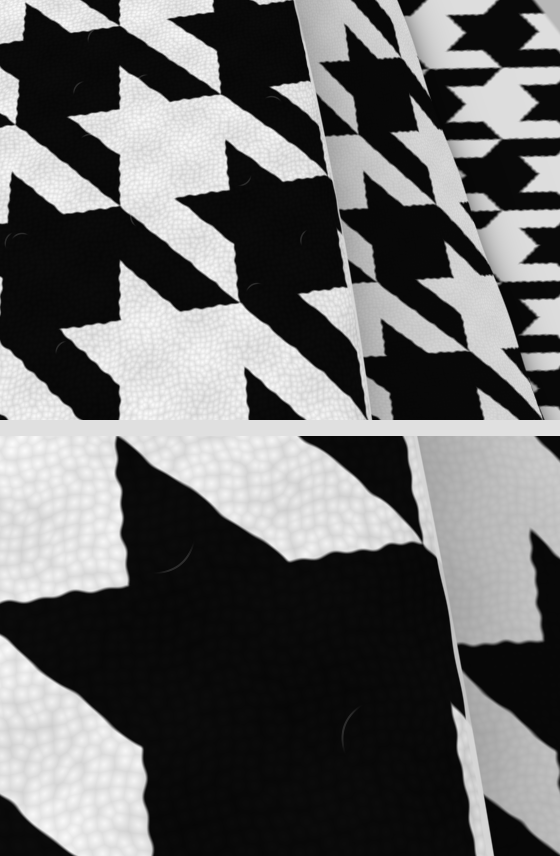
Top: the whole. Bottom: its middle third, enlarged.
A Shadertoy shader for this pattern:

```glsl
// Folded black and white houndstooth cloth: three overlapping drapes with a woven grain.

const vec3 INK = vec3(0.035);
const vec3 CHALK = vec3(0.905);
const vec3 BACKDROP = vec3(0.72);
const float THREADS = 46.0;      // thread nubs per pattern repeat
const float GRAIN = 0.15;        // weave contrast on the light cloth
const float WOBBLE = 0.0022;     // raggedness of the printed edges
const float HEM_WIDTH = 0.0045;  // pale rim of the front drape
const int LINT_COUNT = 14;

vec2 hash2(vec2 p) {
    vec3 q = fract(p.xyx * vec3(0.1031, 0.1030, 0.0973));
    q += dot(q, q.yzx + 33.33);
    return fract((q.xx + q.yz) * q.zy);
}

// Cellular noise: distance to the closest jittered thread nub.
float nubs(vec2 p) {
    vec2 cell = floor(p), f = fract(p);
    float nearest = 2.0;
    for (int j = -1; j <= 1; j++)
    for (int i = -1; i <= 1; i++) {
        vec2 o = vec2(i, j);
        vec2 jitter = 0.5 + 0.55 * (hash2(cell + o) - 0.5);
        nearest = min(nearest, length(o + jitter - f));
    }
    return nearest;
}

// Soft square wave: one on the first half of each unit period.
float band(float x, float blur) {
    float w = blur + 0.75 * fwidth(x);
    return smoothstep(-w, w, 0.25 - abs(fract(x + 0.25) - 0.5));
}

// Light part of the houndstooth: checks joined by diagonal twill stripes.
float houndstooth(vec2 uv, float blur) {
    float across = band(uv.x, blur);
    float down = band(uv.y, blur);
    float twill = band(2.0 * (uv.x - uv.y), 2.0 * blur);
    return across * down + across * (1.0 - down) * twill
         + (1.0 - across) * down * (1.0 - twill);
}

vec3 cloth(vec2 uv, float blur, float grain) {
    vec2 t = uv * THREADS;
    vec2 ragged = WOBBLE * (sin(t.yx * 2.7) + sin(t.yx * 1.3 + 2.0));
    float light = houndstooth(uv + ragged, blur);
    float nub = nubs(t + 0.25 * sin(t.yx * 0.7));
    float relief = grain * (0.42 - nub) + 0.2 * grain * sin(t.x * 0.31) * sin(t.y * 0.43);
    return mix(INK + 0.12 * relief, CHALK + relief, light);
}

// Short curved fibres scattered over the front drape.
float lint(vec2 p) {
    float sum = 0.0;
    float px = 1.0 / iResolution.y;
    for (int i = 0; i < LINT_COUNT; i++) {
        vec2 seed = hash2(vec2(float(i) * 7.3 + 2.0, 19.0));
        vec2 q = p - seed * vec2(0.72, 1.0);
        float a = 6.2832 * hash2(seed * 91.0).x;
        q = mat2(cos(a), -sin(a), sin(a), cos(a)) * q;
        float d = abs(q.y - 18.0 * q.x * q.x);
        float span = 1.0 - smoothstep(0.008, 0.022, abs(q.x));
        sum += span * (1.0 - smoothstep(0.0003, 0.0003 + 1.3 * px, d));
    }
    return min(sum, 1.0);
}

void mainImage(out vec4 fragColor, in vec2 fragCoord) {
    // Canvas heights, measured downward from the top left.
    vec2 p = vec2(fragCoord.x, iResolution.y - fragCoord.y) / iResolution.y;
    float px = 1.0 / iResolution.y;

    // Signed distance to the right rim of each drape.
    float frontRim = 0.703 + 0.235 * p.y - 0.052 * p.y * p.y - p.x;
    float middleRim = 0.946 + 0.35 * p.y + 0.003 * sin(p.y * 19.0) - p.x;
    float backRim = 1.27 + 0.8 * p.y - p.x;

    // Front drape: close to the eye, widening downward.
    float s = p.y + 0.15 * (p.x - 0.285) - 0.26;
    vec2 frontUv = vec2((p.x - 0.285) / (0.444 + 0.172 * p.y),
                        2.344 * s / (1.0 + 0.357 * s));
    frontUv.x += 0.06 * exp(-max(frontRim, 0.0) / 0.03);

    // Middle drape: narrow, wrapping around its rim.
    vec2 middleUv = vec2(0.5 + 0.5 * (p.x - 0.816 - 0.12 * p.y) / (0.135 + 0.085 * p.y),
                         (p.y + 0.06 * (p.x - 0.868) - 0.319) / 0.354);
    middleUv.x += 0.2 * exp(-max(middleRim, 0.0) / 0.045);

    // Back drape: turned an eighth of a turn and out of focus.
    float along = (p.x - 1.108) / 0.1736;
    float over = (p.y - 0.248 + 0.02 * (p.x - 1.108)) / 0.1701;
    vec2 backUv = 0.5 * vec2(along + over, along - over);

    vec3 front = cloth(frontUv, 0.002, GRAIN);
    vec3 middle = cloth(middleUv, 0.004, 0.4 * GRAIN);
    vec3 back = cloth(backUv, 0.011, 0.0);

    // Shading: each drape darkens in the crease behind the one before it.
    front *= 0.99 - 0.1 * exp(-max(frontRim, 0.0) / 0.04);
    middle *= 0.92 - 0.2 * exp(-max(-frontRim, 0.0) / 0.09);
    back *= 0.96 - 0.3 * exp(-max(-middleRim, 0.0) / 0.03);
    front += 0.14 * lint(p) * (1.0 - front);

    // Pale hem along the front rim, thinning in places.
    float hemWidth = HEM_WIDTH * (0.9 + 0.3 * sin(p.y * 11.0) + 0.15 * sin(p.y * 90.0));
    float hem = 1.0 - smoothstep(hemWidth - px, hemWidth + px, frontRim);
    front = mix(front, vec3(0.84), 0.9 * hem);

    // Layer the drapes from back to front.
    vec3 color = mix(BACKDROP, back, smoothstep(-0.008, 0.008, backRim));
    color = mix(color, middle, smoothstep(-0.0025, 0.0025, middleRim));
    color = mix(color, front, smoothstep(-px, px, frontRim));
    fragColor = vec4(clamp(color, 0.0, 1.0), 1.0);
}
```
